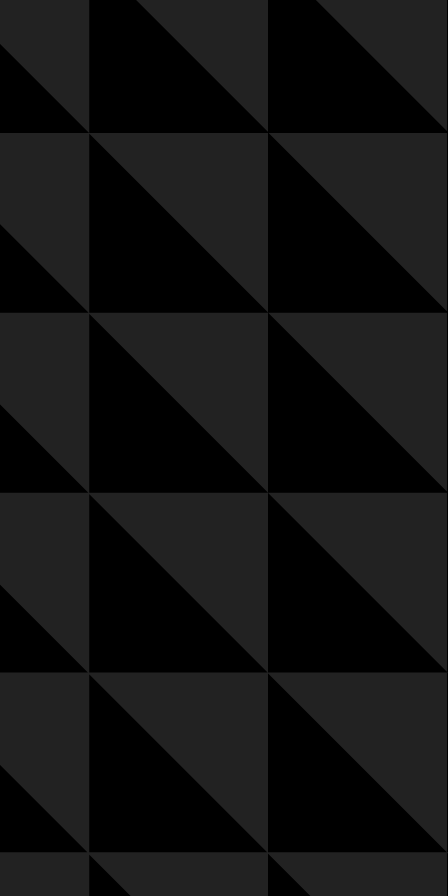
A WebGL 2 fragment shader for this pattern:

```glsl
#version 300 es
precision highp float;

// Lengths are fractions of the canvas width, measured from the top left.
#define PITCH vec2(0.3992, 0.4014)
#define FIRST_CORNER vec2(-0.2000, -0.1045)
#define DIAGONAL_SHIFT 0.0023
#define DRIFT_PER_CELL vec2(-0.0022, 0.0010)
#define LIGHT_GREY vec3(0.133)
#define BLACK vec3(0.0)
#define SAMPLES 4

uniform vec2 u_resolution;
out vec4 fragColor;

// 1 in the upper right triangle of each cell, 0 in the lower left one
float upperTriangle(vec2 p) {
    vec2 cell = floor((p - FIRST_CORNER) / PITCH);
    vec2 local = p - FIRST_CORNER - cell * PITCH;
    // The diagonals slide slightly from cell to cell
    float shift = DIAGONAL_SHIFT + dot(cell, DRIFT_PER_CELL);
    return step(local.y, local.x + shift);
}

void main() {
    // Average a grid of samples inside the pixel to smooth every edge
    float coverage = 0.0;
    for (int j = 0; j < SAMPLES; j++) {
        for (int i = 0; i < SAMPLES; i++) {
            vec2 offset = (vec2(i, j) + 0.5) / float(SAMPLES) - 0.5;
            vec2 pixel = gl_FragCoord.xy + offset;
            vec2 p = vec2(pixel.x, u_resolution.y - pixel.y) / u_resolution.x;
            coverage += upperTriangle(p);
        }
    }
    coverage /= float(SAMPLES * SAMPLES);
    fragColor = vec4(mix(BLACK, LIGHT_GREY, coverage), 1.0);
}
```
